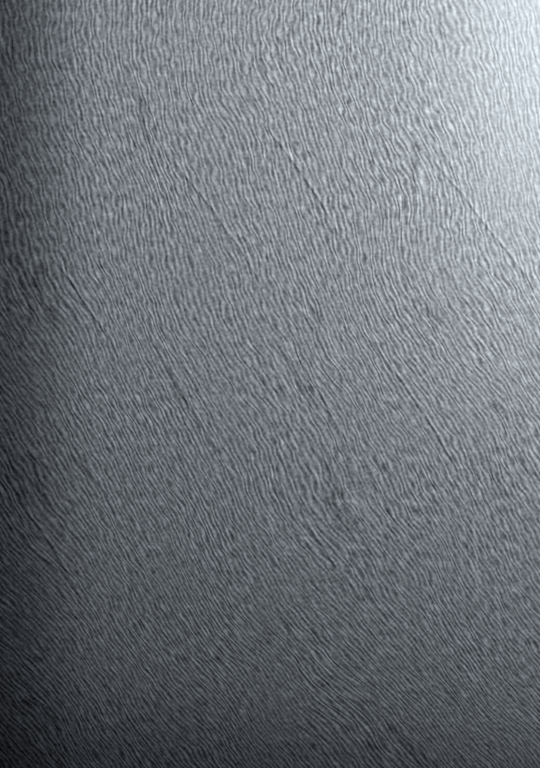
Write a WebGL 1 fragment shader that draws this texture.

```glsl
precision highp float;
uniform vec2 u_resolution;

vec2 gradientAt(vec2 cell) {
  vec2 k = vec2(dot(cell, vec2(127.1, 311.7)), dot(cell, vec2(269.5, 183.3)));
  return fract(sin(k) * 43758.55) * 2.0 - 1.0;
}

float gradientNoise(vec2 p) {
  vec2 i = floor(p), f = fract(p);
  vec2 w = f * f * f * (f * (f * 6.0 - 15.0) + 10.0);
  float a = dot(gradientAt(i), f);
  float b = dot(gradientAt(i + vec2(1, 0)), f - vec2(1, 0));
  float c = dot(gradientAt(i + vec2(0, 1)), f - vec2(0, 1));
  float d = dot(gradientAt(i + vec2(1, 1)), f - vec2(1, 1));
  return mix(mix(a, b, w.x), mix(c, d, w.x), w.y);
}

// Broad light: bright upper right, falling off to the left and below
float lighting(vec2 uv) {
  float light = 0.25 + 0.56 * uv.y - 0.2 * uv.y * uv.y;
  light += (uv.x - 0.5) * (0.09 + 0.19 * uv.y);
  light += 0.14 * exp(-pow((1.0 - uv.x) / 0.2, 2.0)) * smoothstep(0.3, 0.95, uv.y);
  light *= mix(0.56, 1.0, smoothstep(-0.03, 0.2, uv.x));
  return light * mix(0.78, 1.0, smoothstep(0.0, 0.16, uv.y + 0.1 * uv.x));
}

// Curve across the grain: steep above, leaning right on the way down
float grainCoordinate(vec2 p) {
  float s = p.x + 0.88 * p.y - 0.27 * p.y * p.y;
  s += 0.06 * gradientNoise(p * vec2(3.0, 2.5) + 4.0);
  return s + 0.02 * gradientNoise(p * vec2(8.0, 7.0) + 17.0);
}

// Bowed, tapering groove with a lit lip on its right side
float crease(vec2 p, vec2 top, vec2 bottom, float bow) {
  vec2 axis = bottom - top;
  float along = dot(p - top, axis) / dot(axis, axis);
  float t = clamp(along, 0.0, 1.0);
  float side = dot(p - top, normalize(vec2(-axis.y, axis.x)));
  side -= bow * 4.0 * t * (1.0 - t) + 0.004 * gradientNoise(p * 16.0);
  float taper = smoothstep(0.0, 0.2, along) * smoothstep(1.0, 0.75, along);
  float groove = exp(-pow(side / 0.0022, 2.0));
  float lip = exp(-pow((side - 0.005) / 0.0024, 2.0));
  return taper * (0.6 * lip - groove);
}

void main() {
  vec2 uv = gl_FragCoord.xy / u_resolution;
  vec2 p = gl_FragCoord.xy / u_resolution.x;
  float s = grainCoordinate(p);

  // Fine ridges, broken into short beads
  float wobble = gradientNoise(vec2(s * 66.0, p.y * 40.0));
  float ridge = sin(6.2832 * (s * 106.0 + 0.95 * wobble));
  float beads = gradientNoise(vec2(s * 135.0, p.y * 62.0));
  float patches = 1.0 + 0.5 * gradientNoise(p * vec2(9.0, 7.0) + 31.0);
  float relief = patches * (0.72 * ridge + 1.6 * beads);
  relief += 1.25 * gradientNoise(p * 175.0);

  // Thin wrinkles following the grain
  float fold = gradientNoise(vec2(s * 30.0, p.y * 3.6) + 8.0);
  float foldMask = smoothstep(-0.05, 0.3, gradientNoise(p * vec2(6.0, 5.0) + 52.0));
  relief -= 0.75 * foldMask * (1.0 - smoothstep(0.0, 0.05, abs(fold)));
  relief += 0.5 * foldMask * (1.0 - smoothstep(0.0, 0.05, abs(fold - 0.1)));

  // Distinct long creases
  float marks = crease(p, vec2(0.47, 1.21), vec2(0.65, 0.94), 0.012);
  marks += crease(p, vec2(0.29, 1.16), vec2(0.50, 0.87), 0.008);
  marks += crease(p, vec2(0.78, 1.15), vec2(1.02, 0.84), 0.006);
  marks += crease(p, vec2(0.58, 0.72), vec2(0.66, 0.58), -0.006);
  marks += crease(p, vec2(0.08, 0.96), vec2(0.24, 0.72), 0.010);
  marks += crease(p, vec2(0.27, 0.82), vec2(0.43, 0.55), -0.008);
  marks += crease(p, vec2(0.66, 0.82), vec2(0.86, 0.52), 0.012);
  marks += crease(p, vec2(0.54, 0.50), vec2(0.69, 0.29), -0.008);
  marks += crease(p, vec2(0.03, 0.50), vec2(0.15, 0.31), 0.006);
  relief += 1.1 * marks;

  // Final shade, with relief washed out in the brightest corner
  float light = lighting(uv);
  float washout = 1.0 - 0.5 * smoothstep(0.62, 0.9, light);
  float shade = light + relief * (0.035 + 0.15 * light) * washout;
  vec3 color = shade * vec3(0.96, 1.0, 1.015) + vec3(-0.003, 0.0, 0.012);
  gl_FragColor = vec4(clamp(color, 0.0, 1.0), 1.0);
}
```
